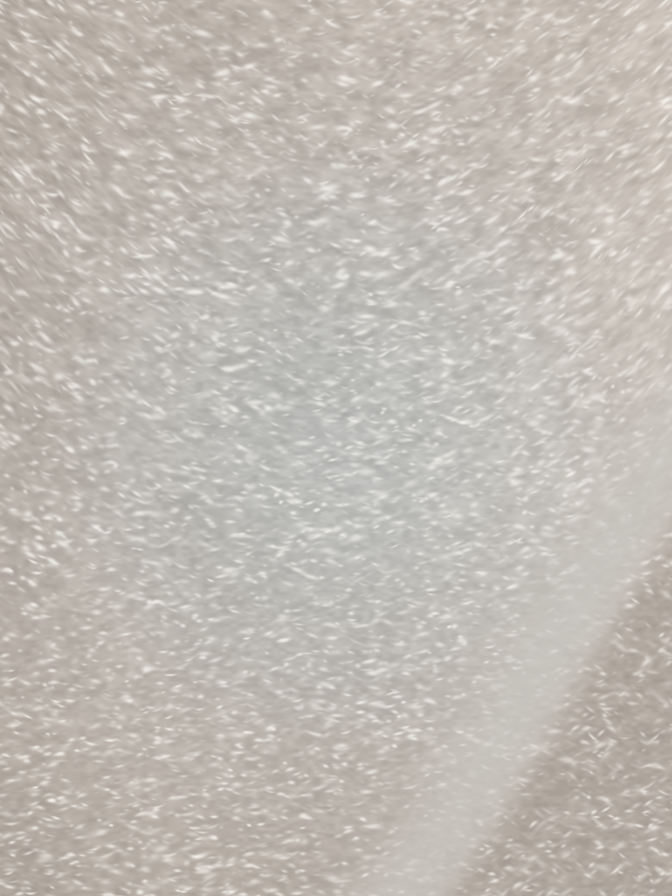
Write a Shadertoy shader that draws this texture.

```glsl
// A sheet of pearly packing foam: a soft warm-to-cool grey base, fine mottling
// and layers of short bright glints that bend in shallow arcs. A blurred fold
// crosses the lower right corner, pale on its rim and darker beyond it.

vec3 hash3(vec2 p) {
    vec3 q = fract(vec3(p.xyx) * vec3(0.1031, 0.1030, 0.0973));
    q += dot(q, q.yxz + 33.33);
    return fract((q.xxy + q.yzz) * q.zyx);
}

float valueNoise(vec2 p) {
    vec2 cell = floor(p), f = fract(p);
    f = f * f * (3.0 - 2.0 * f);
    float low = mix(hash3(cell).x, hash3(cell + vec2(1, 0)).x, f.x);
    float high = mix(hash3(cell + vec2(0, 1)).x, hash3(cell + vec2(1, 1)).x, f.x);
    return mix(low, high, f.y);
}

// One layer of scattered, slightly turned streaks, one per grid cell.
float glintLayer(vec2 p, float size, float seed, float turn, float pixel) {
    vec2 home = floor(p / size);
    float light = 0.0;
    for (int y = -1; y <= 1; y++)
    for (int x = -1; x <= 1; x++) {
        vec2 cell = home + vec2(x, y);
        vec3 place = hash3(cell + seed);
        vec3 shape = hash3(cell + seed + 71.7);
        vec2 d = p - (cell + place.xy) * size;
        float angle = (shape.x - 0.5) * turn;
        float c = cos(angle), s = sin(angle);
        d = vec2(c * d.x + s * d.y, c * d.y - s * d.x);
        // A little bow keeps the streaks from looking like clean ellipses.
        d.y += (shape.z - 0.5) * 0.5 * d.x * d.x / size;
        vec2 radius = size * vec2(mix(0.22, 0.55, shape.y), mix(0.11, 0.19, shape.z));
        radius = max(radius, vec2(0.7 * pixel));
        light += pow(place.z, 5.0) * exp(-dot(d / radius, d / radius));
    }
    return light;
}

void mainImage(out vec4 fragColor, in vec2 fragCoord) {
    vec2 p = fragCoord / iResolution.y;
    float pixel = 1.0 / iResolution.y;
    float upper = smoothstep(0.2, 0.85, p.y);

    // Signed distance to the fold, positive in the lower right corner.
    float fold = dot(p - vec2(0.508, 0.0), vec2(0.863, -0.505));
    fold += 0.012 * (valueNoise(p * 7.0) - 0.5);
    float corner = smoothstep(-0.018, 0.022, fold);
    float rim = exp(-pow((fold + 0.045) / 0.06, 2.0)) * (1.0 - corner);

    // Broad lighting: warm edges, a cool centre, shade at left and bottom.
    vec2 fromCentre = (p - vec2(0.38, 0.50)) / vec2(0.30, 0.32);
    float cool = exp(-dot(fromCentre, fromCentre));
    vec3 color = mix(vec3(0.738, 0.699, 0.663), vec3(0.720, 0.725, 0.714), cool);
    color += 0.045 * smoothstep(0.25, 0.8, p.x) * smoothstep(0.2, 0.5, p.y);
    color -= 0.035 * (1.0 - smoothstep(0.0, 0.16, p.x));
    color -= 0.025 * (1.0 - smoothstep(0.0, 0.20, p.y));
    color += 0.025 * (valueNoise(p * 5.0 + 3.0) - 0.5);
    color = mix(color, vec3(0.785, 0.772, 0.750), 0.8 * rim);
    color = mix(color, vec3(0.685, 0.648, 0.615), corner);

    // Bend the sheet so that streaks fall towards the middle in the upper part.
    vec2 sheet = p;
    sheet.y -= 0.75 * (p.x - 0.375) * (p.x - 0.375) * upper;
    sheet.y += 0.006 * valueNoise(p * 14.0);
    float turn = mix(0.75, 1.5, max(corner, upper * 0.6));

    // Mottled relief, coarser and stronger near the top.
    float fine = valueNoise(sheet * vec2(130.0, 250.0)) - 0.5;
    float coarse = valueNoise(sheet * vec2(60.0, 115.0) + 40.0) - 0.5;
    float calm = 1.0 - 0.75 * rim;
    color += calm * (0.060 * fine + mix(0.035, 0.085, upper) * coarse);

    // Glints from fine to coarse, gathered in loose clumps.
    float light = 0.0;
    for (int i = 0; i < 4; i++) {
        float k = float(i);
        float weight = mix(1.15 - 0.22 * k, 0.65 + 0.17 * k, upper);
        light += weight * glintLayer(sheet, 0.0095 + 0.0024 * k, 19.0 * k + 5.0, turn, pixel);
    }
    float clump = mix(0.65, 1.35, valueNoise(sheet * vec2(22.0, 34.0) + 9.0));
    light *= clump * calm * mix(1.0, 0.85, corner);
    color += (vec3(0.96, 0.95, 0.93) - color) * (1.0 - exp(-1.35 * light));

    fragColor = vec4(clamp(color, 0.0, 1.0), 1.0);
}
```
